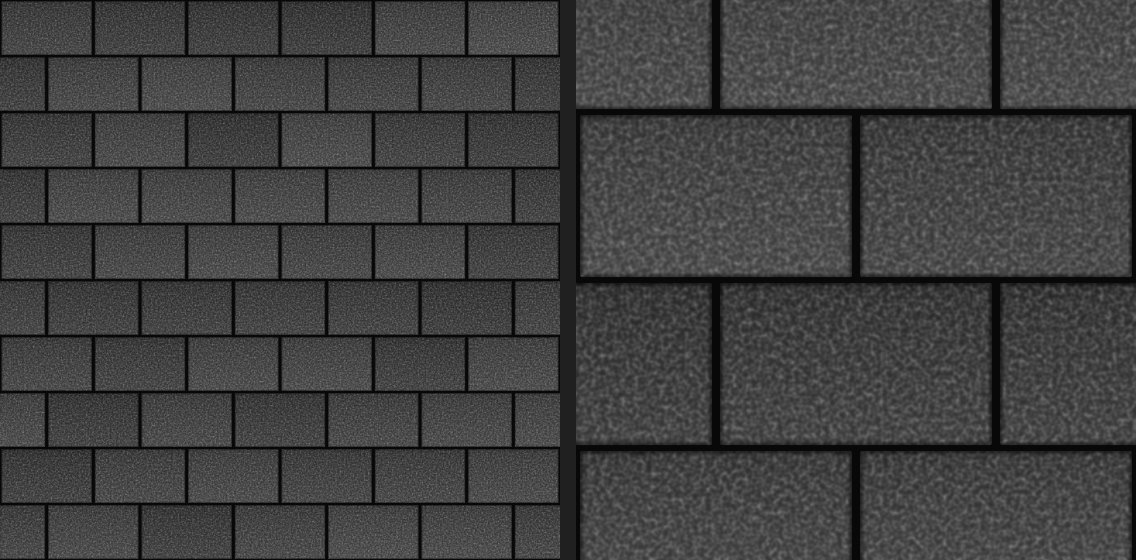
Left: the whole. Right: its middle third, enlarged.
A WebGL 1 fragment shader for this texture:

```glsl
precision highp float;

// Charcoal roof shingles laid in a half-step running bond: rounded-box
// distances cut the dark joints, a vertical ramp shades each shingle, and
// wrapped gradient noise supplies the mineral grain.

uniform vec2 u_resolution;

#define GRID vec2(6.0, 10.0)       // shingles across and courses up
#define JOINT vec2(0.0050, 0.0034) // joint widths in canvas units
#define CORNER 0.0012              // corner radius
#define TOP_TONE 0.238             // grey at the upper edge of a shingle
#define BOTTOM_TONE 0.300          // grey at the lower edge
#define TONE_SPREAD 0.055          // brightness range between shingles
#define GRAIN 0.12                 // grain contrast
#define FINE_CELLS 397.0           // fine grain cells across the canvas
#define COARSE_CELLS 256.0         // coarse grain cells across the canvas
#define EDGE_WIDTH 0.0032          // width of the darkened rim
#define JOINT_COLOR vec3(0.030)

float hash(vec2 p) {
  vec3 q = fract(vec3(p.xyx) * 0.1031);
  q += dot(q, q.yzx + 33.33);
  return fract((q.x + q.y) * q.z);
}

// Dot product of a random unit gradient, wrapped at the period, and an offset
float gradientDot(vec2 cell, vec2 offset, float period) {
  float angle = 6.28318 * hash(mod(cell, period) + 7.0);
  return dot(vec2(cos(angle), sin(angle)), offset);
}

float gradientNoise(vec2 uv, float period) {
  vec2 p = uv * period;
  vec2 cell = floor(p);
  vec2 f = p - cell;
  vec2 w = f * f * f * (f * (f * 6.0 - 15.0) + 10.0);
  vec2 e = vec2(1.0, 0.0);
  float low = mix(gradientDot(cell, f, period),
                  gradientDot(cell + e.xy, f - e.xy, period), w.x);
  float high = mix(gradientDot(cell + e.yx, f - e.yx, period),
                   gradientDot(cell + e.xx, f - e.xx, period), w.x);
  return mix(low, high, w.y);
}

float roundedBox(vec2 p, vec2 halfSize, float radius) {
  vec2 q = abs(p) - halfSize + radius;
  return length(max(q, 0.0)) + min(max(q.x, q.y), 0.0) - radius;
}

void main() {
  vec2 uv = gl_FragCoord.xy / u_resolution;
  float pixel = 1.0 / min(u_resolution.x, u_resolution.y);

  // Running bond: even courses, counted from the bottom, shift by half
  vec2 p = uv * GRID;
  p.x += 0.5 * (1.0 - mod(floor(p.y), 2.0));
  vec2 id = mod(floor(p), GRID);
  vec2 local = fract(p);
  float dist = roundedBox((local - 0.5) / GRID, 0.5 * (1.0 / GRID - JOINT), CORNER);

  // Shingle tone, with a soft shadow below the overlapping course
  float tone = mix(BOTTOM_TONE, TOP_TONE, local.y);
  tone += TONE_SPREAD * (hash(id + 31.0) - 0.5);
  tone -= 0.035 * exp(-14.0 * (1.0 - local.y));

  // Mineral grain, skewed towards bright specks
  float grain = gradientNoise(uv, FINE_CELLS) + gradientNoise(uv, COARSE_CELLS);
  tone += GRAIN * (grain + 0.35 * grain * grain);

  // Darkened rim and joints
  tone *= mix(0.55, 1.0, smoothstep(0.0, EDGE_WIDTH, -dist));
  float joint = smoothstep(-0.5 * pixel, 0.5 * pixel, dist);
  gl_FragColor = vec4(mix(vec3(tone), JOINT_COLOR, joint), 1.0);
}
```
